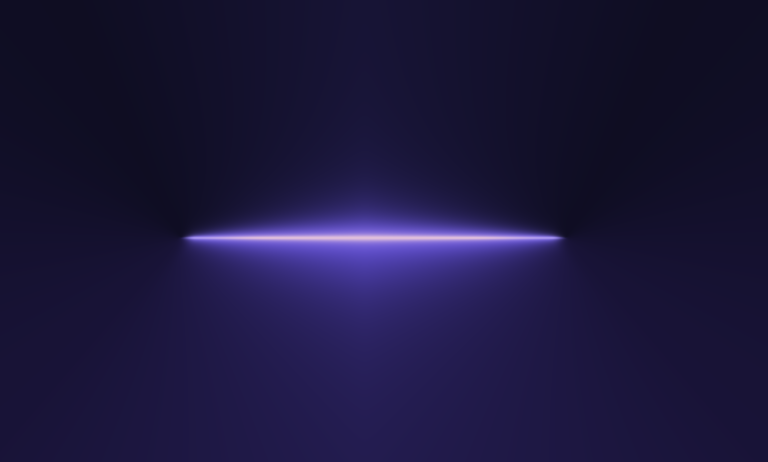
This background is drawn by a Shadertoy shader. Its source:

```glsl
// A thin blade of light on a dark indigo field, with a violet glow above and below.
// The glow narrows toward the blade's ends; the field is shaded by the angle
// around each end, which leaves dark wedges above them.

const vec3 DARK_INDIGO = vec3(0.058, 0.052, 0.135);
const vec3 DEEP_PURPLE = vec3(0.095, 0.075, 0.215);
const vec3 VIOLET      = vec3(0.385, 0.315, 0.880);
const vec3 LAVENDER    = vec3(0.640, 0.570, 0.950);
const vec3 PALE_ROSE   = vec3(0.880, 0.750, 0.860);

// 1 at the peak, falling linearly to 0 at the given reach; softened at the tip.
float tent(float offset, float reach) {
    float tip = 0.012;
    return clamp(1.0 - (sqrt(offset * offset + tip * tip) - tip) / reach, 0.0, 1.0);
}

// Bell-shaped falloff with a long tail.
float falloff(float dist, float width, float power) {
    return 1.0 / (1.0 + pow(dist / max(width, 0.0005), power));
}

// Field colour from the angle around the nearer end of the blade.
vec3 fieldColor(float outward, float rise) {
    float angle = atan(rise, outward);
    return mix(DARK_INDIGO, DEEP_PURPLE, smoothstep(1.1, -0.9, angle));
}

// Violet light, tighter above the blade than below it.
float glowAmount(float side, float rise, float halfSpan) {
    float dist = abs(rise);
    float below = smoothstep(0.004, -0.004, rise);
    float taper = tent(side, halfSpan + dist * mix(0.4, 0.9, below));
    float above = falloff(dist, 0.047 * taper, 2.0);
    float under = falloff(dist, 0.080 * taper, 1.6);
    float haze = 0.09 * taper * smoothstep(0.0, 0.1, dist);
    return mix(above, under, below) * smoothstep(0.0, 0.12, taper) + haze;
}

void mainImage(out vec4 fragColor, in vec2 fragCoord) {
    // Units of canvas height; horizontal places scale with the canvas width.
    float aspect = iResolution.x / iResolution.y;
    vec2 p = fragCoord / iResolution.y;
    float leftEnd = 0.237 * aspect;
    float rightEnd = 0.736 * aspect;
    float peak = 0.475 * aspect;

    float rise = p.y - 0.485;
    float side = p.x - peak;
    float halfSpan = side < 0.0 ? peak - leftEnd : rightEnd - peak;
    float outward = max(leftEnd - p.x, p.x - rightEnd);

    // Field and glow
    vec3 color = fieldColor(outward, rise);
    color = mix(color, VIOLET, min(glowAmount(side, rise, halfSpan), 1.0));

    // Bright core
    float taper = tent(side, halfSpan);
    float core = falloff(abs(rise), 0.0025 + 0.0055 * taper, 2.0);
    core *= smoothstep(0.004, -0.03, outward);
    vec3 coreColor = mix(LAVENDER, PALE_ROSE, smoothstep(0.0, 0.5, taper));
    color = mix(color, coreColor, core);

    fragColor = vec4(color, 1.0);
}
```
